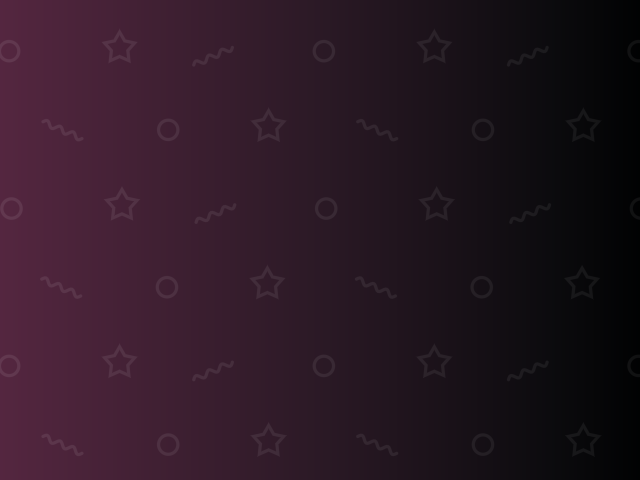
This pattern is drawn by a Shadertoy shader. Its source:

```glsl
// Faint confetti of rings, stars and squiggles over a plum-to-black gradient.
// Each square tile holds four staggered rows of three outlined motifs, placed
// by wrapped offsets and drawn from distance functions in tile units.

const float TAU = 6.2831853;
const float TILE_HEIGHT = 0.6557;             // tile side over canvas height
const vec2 FIRST_RING = vec2(0.029, 1.3625);  // ring in the top row
const float HALF_STROKE = 0.0051;

// Offset to the nearest repeat of a point
vec2 wrapTile(vec2 d) {
    return d - round(d);
}

float segmentDistance(vec2 p, vec2 a, vec2 b) {
    vec2 ab = b - a;
    return length(p - a - ab * clamp(dot(p - a, ab) / dot(ab, ab), 0.0, 1.0));
}

float ringOutline(vec2 p, float radius, float halfStroke) {
    return abs(length(p) - radius) - halfStroke;
}

// Mitred stroke just inside a five-pointed star, folded to one half arm
float starOutline(vec2 p, float radius, float valleyRatio, float halfStroke) {
    float sector = TAU / 5.0;
    float angle = mod(atan(p.x, p.y) + 0.5 * sector, sector) - 0.5 * sector;
    vec2 folded = length(p) * vec2(abs(sin(angle)), cos(angle));
    vec2 tip = vec2(0.0, radius);
    vec2 valley = radius * valleyRatio * vec2(sin(0.5 * sector), cos(0.5 * sector));
    vec2 edge = valley - tip;
    float d = dot(folded - tip, normalize(vec2(-edge.y, edge.x)));
    return abs(d + halfStroke) - halfStroke;
}

// Three sine waves along a tilted axis, with round caps
float squiggle(vec2 p, float tilt, float halfLength, float amplitude, float halfStroke) {
    const int STEPS = 36;
    float c = cos(tilt), s = sin(tilt);
    p = vec2(c * p.x + s * p.y, c * p.y - s * p.x);
    vec2 previous = vec2(-halfLength, 0.0);
    float d = 1e3;
    for (int i = 1; i <= STEPS; i++) {
        float t = float(i) / float(STEPS);
        vec2 next = vec2(halfLength * (2.0 * t - 1.0), amplitude * sin(3.0 * TAU * t));
        d = min(d, segmentDistance(p, previous, next));
        previous = next;
    }
    return d - halfStroke;
}

// Nearest motif over the four rows of the tile
float confetti(vec2 p) {
    const vec4 rowShift = vec4(0.0, 0.0055, 0.0075, 0.0015);
    float d = 1e3;
    for (int row = 0; row < 4; row++) {
        float odd = float(row % 2);
        vec2 ring = FIRST_RING + vec2(0.5 * odd + rowShift[row], -0.25 * float(row));
        vec2 star = ring + vec2(mix(0.351, 0.319, odd), 0.0105);
        vec2 wave = ring + vec2(mix(0.648, 0.664, odd), mix(-0.016, -0.001, odd));
        float tilt = mix(0.425, -0.41, odd);
        d = min(d, ringOutline(wrapTile(p - ring), 0.0307, HALF_STROKE));
        d = min(d, starOutline(wrapTile(p - star), 0.0602, 0.55, HALF_STROKE));
        d = min(d, squiggle(wrapTile(p - wave), tilt, 0.0673, 0.0085, HALF_STROKE));
    }
    return d;
}

// Plum on the left fading through wine and ink to black
vec3 backdrop(float x) {
    const vec3 plum = vec3(0.330, 0.150, 0.250);
    const vec3 wine = vec3(0.168, 0.099, 0.147);
    const vec3 ink = vec3(0.046, 0.043, 0.055);
    const vec3 black = vec3(0.004, 0.007, 0.009);
    vec3 color = mix(plum, wine, clamp(x / 0.5, 0.0, 1.0));
    color = mix(color, ink, clamp((x - 0.5) / 0.36, 0.0, 1.0));
    return mix(color, black, clamp((x - 0.86) / 0.14, 0.0, 1.0));
}

void mainImage(out vec4 fragColor, in vec2 fragCoord) {
    float x = fragCoord.x / iResolution.x;
    float pixel = 1.0 / (iResolution.y * TILE_HEIGHT);
    float d = confetti(fragCoord * pixel);
    float coverage = 1.0 - smoothstep(-0.7 * pixel, 0.7 * pixel, d);
    float opacity = mix(0.083, 0.060, x);
    fragColor = vec4(mix(backdrop(x), vec3(1.0), coverage * opacity), 1.0);
}
```
